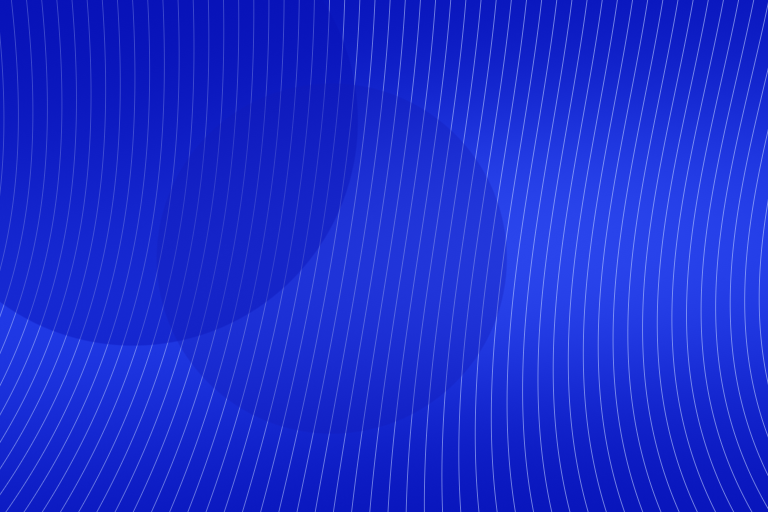
Give the GLSL for this background, as a WebGL 2 fragment shader.

```glsl
#version 300 es
precision highp float;
// Deep blue backdrop with a soft horizontal glow, a fan of thin curved lines
// and two translucent discs. The lines are one family x = start(y) + k * gap(y),
// so solving for k gives the nearest line without a loop.

uniform vec2 u_resolution;
out vec4 fragColor;

const vec3 DEEP_BLUE = vec3(0.022, 0.065, 0.715);
const vec3 GLOW_BLUE = vec3(0.125, 0.225, 0.90);
const vec3 HOT_BLUE = vec3(0.19, 0.30, 0.94);
const vec3 LINE_TINT = vec3(0.76, 0.82, 1.0);
const vec3 LARGE_DISC = vec3(0.03, 0.065, 0.71);
const vec3 SMALL_DISC = vec3(0.07, 0.10, 0.71);

// Cubic polynomial and its derivative, coefficients from low to high order
float cubic(vec4 c, float t) {
    return c.x + t * (c.y + t * (c.z + t * c.w));
}

float cubicSlope(vec4 c, float t) {
    return c.y + t * (2.0 * c.z + 3.0 * t * c.w);
}

float gaussian(float d, float width) {
    return exp(-d * d / (width * width));
}

float hash(vec2 p) {
    return fract(sin(dot(p, vec2(127.1, 311.7))) * 43758.5453);
}

// Coverage of a disc with an edge softened over one pixel
float disc(vec2 p, vec2 center, float radius, float pixel) {
    return 1.0 - smoothstep(-pixel, pixel, length(p - center) - radius);
}

// Coverage of the nearest curve in the fan
float lineFan(vec2 p, vec4 start, vec4 gap, float width, float pixel) {
    float depth = 1.0 - p.y;
    float spacing = cubic(gap, depth);
    float k = (p.x - cubic(start, depth)) / spacing;
    float nearest = floor(k + 0.5);
    float slope = cubicSlope(start, depth) + nearest * cubicSlope(gap, depth);
    float d = abs(k - nearest) * spacing / sqrt(1.0 + slope * slope);
    float blur = max(pixel, width);
    return clamp((0.5 * (width + blur) - d) / blur, 0.0, 1.0) * min(1.0, width / pixel);
}

// Glow band rising gently to the right, with a brighter core
vec3 backdrop(vec2 p) {
    float bandY = mix(0.42, 0.53, smoothstep(0.0, 1.3, p.x));
    float band = gaussian(p.y - bandY, 0.36);
    vec3 color = mix(DEEP_BLUE, GLOW_BLUE, band);
    float core = gaussian(length((p - vec2(1.04, 0.52)) * vec2(0.65, 1.5)), 0.34);
    return mix(color, HOT_BLUE, 0.6 * core);
}

void main() {
    float pixel = 1.0 / u_resolution.y;
    vec2 p = gl_FragCoord.xy * pixel;
    p.x += 0.5 * (1.5 - u_resolution.x * pixel);

    vec3 color = backdrop(p);

    // Thin pale lines, fainter towards the left
    vec4 start = vec4(0.7324, -0.0442, -0.1608, 0.0527);
    vec4 gap = vec4(0.02959, -0.00635, -0.00026, 0.01256);
    float lines = lineFan(p, start, gap, 0.0018, pixel);
    color = mix(color, LINE_TINT, lines * mix(0.52, 0.62, smoothstep(0.2, 1.1, p.x)));

    // Translucent discs laid over the lines
    float large = disc(p, vec2(0.260, 0.764), 0.439, pixel);
    float small = disc(p, vec2(0.648, 0.495), 0.342, pixel);
    color = mix(color, LARGE_DISC, 0.42 * large);
    color = mix(color, SMALL_DISC, 0.32 * small);

    // Faint dither against banding
    color += (hash(gl_FragCoord.xy) - 0.5) / 255.0;
    fragColor = vec4(color, 1.0);
}
```
